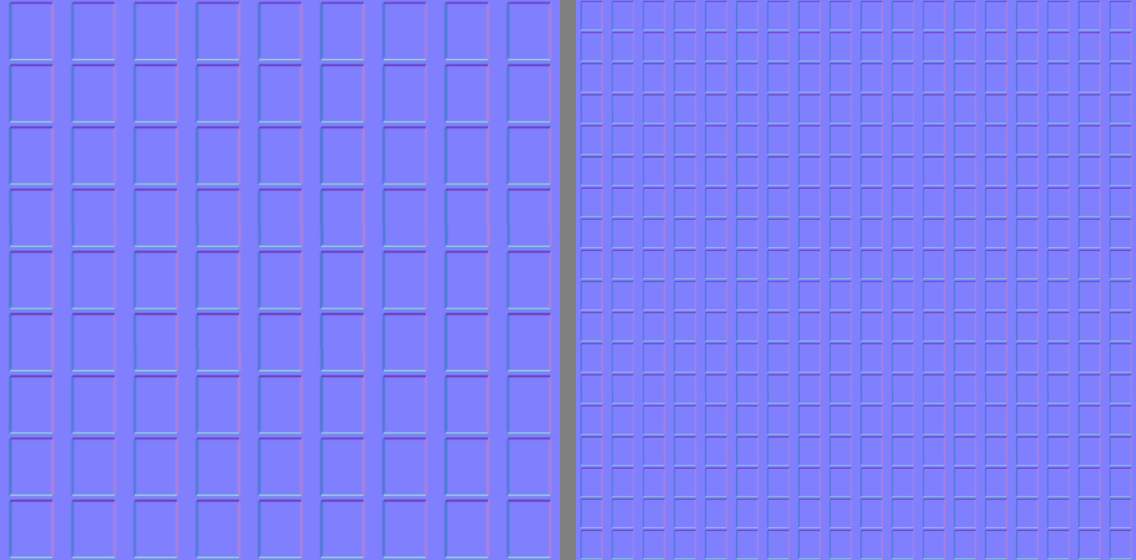
Left: one tile. Right: repeated 2 by 2.
Give the GLSL for this texture map, as a WebGL 2 fragment shader.

```glsl
#version 300 es
precision highp float;
// Tangent-space normal map of a 9 by 9 grid of shallow, bevelled rectangular panels.

uniform vec2 u_resolution;
out vec4 fragColor;

float hash(vec2 p) {
    vec3 q = fract(vec3(p.xyx) * 0.1031);
    q += dot(q, q.yzx + 33.33);
    return fract((q.x + q.y) * q.z);
}

// Soft line profile: 1 on the line, falling off over the given width.
float bevel(float offset, float width) {
    float d = offset / width;
    return exp(-0.5 * d * d);
}

// Soft-ended interval from a to b.
float span(float x, float a, float b) {
    return smoothstep(a - 0.012, a + 0.012, x) * (1.0 - smoothstep(b - 0.012, b + 0.012, x));
}

void main() {
    vec2 grid = gl_FragCoord.xy / u_resolution * 9.0;
    vec2 cell = floor(grid);
    vec2 p = fract(grid);

    // Panel limits within one cell
    vec2 low = vec2(0.166, 0.042);
    vec2 high = vec2(0.842, 0.953);

    // Two rows have panels with a small step in their upright edges
    float steppedRow = 1.0 - step(0.5, abs(abs(cell.y - 4.0) - 1.0));
    float stepped = steppedRow * step(0.45, hash(cell + 7.0)) * (1.0 - smoothstep(0.38, 0.40, p.y));
    float x = p.x - 0.007 * stepped;

    // Edge strength varies by column and row, and a little by panel
    float panelWear = mix(0.93, 1.0, hash(cell));
    float leftStrength = mix(0.68, 1.0, hash(vec2(cell.x, 3.0))) * panelWear;
    float rightStrength = mix(0.65, 1.0, hash(vec2(cell.x, 19.0))) * panelWear;
    float topStrength = mix(0.75, 1.0, hash(vec2(cell.y, 11.0)));
    float bottomStrength = mix(0.8, 1.0, hash(vec2(cell.y, 23.0)));

    float upright = span(p.y, low.y, high.y);
    float level = span(p.x, low.x, high.x);

    // Flat surface, then the side bevels
    vec3 color = vec3(0.5, 0.5, 1.0);
    color = mix(color, vec3(0.27, 0.47, 0.79), bevel(x - low.x, 0.018) * upright * leftStrength);
    color = mix(color, vec3(0.72, 0.51, 0.83), bevel(x - high.x, 0.018) * upright * rightStrength);

    // Bottom bevel: a light core within a darker fringe
    color = mix(color, vec3(0.44, 0.53, 0.83), bevel(p.y - low.y, 0.021) * level * bottomStrength);
    color = mix(color, vec3(0.60, 0.79, 0.94), bevel(p.y - low.y, 0.011) * level * bottomStrength);

    // Top bevel
    color = mix(color, vec3(0.40, 0.21, 0.73), bevel(p.y - high.y, 0.014) * level * topStrength);

    fragColor = vec4(color, 1.0);
}
```
